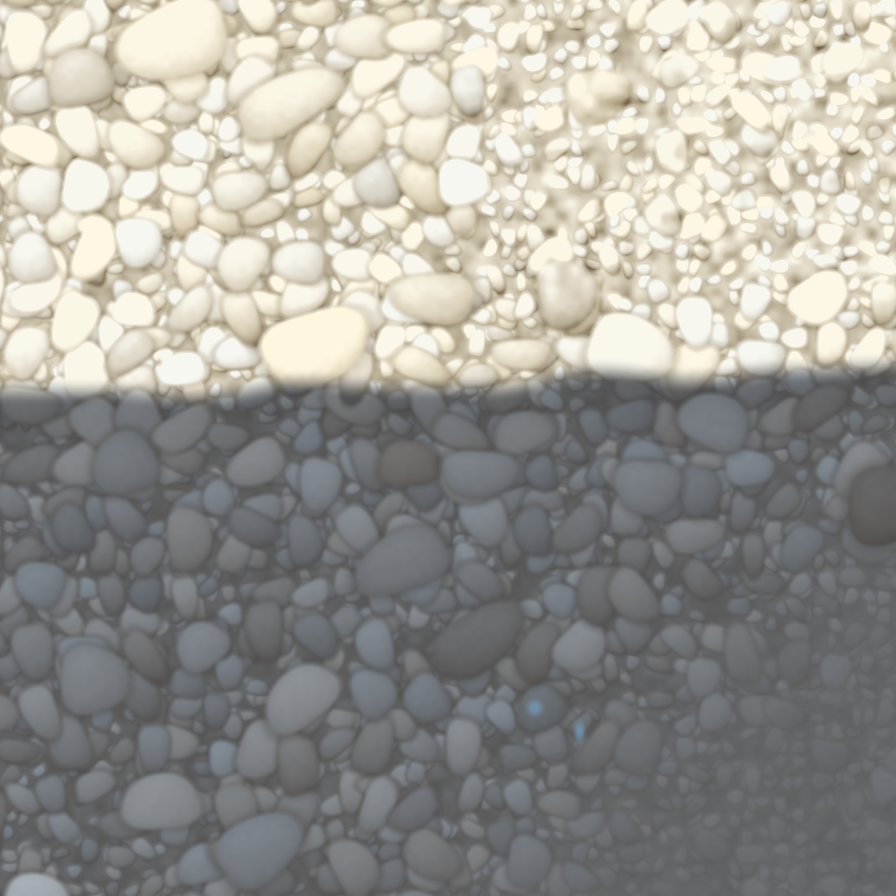
Give the GLSL for this texture, as a WebGL 2 fragment shader.

```glsl
#version 300 es
precision highp float;
// A pebble beach split by a soft shadow edge: sunlit cream stones above, blue-grey below.
// Jittered ellipses are layered from grit to cobbles into a (tone, warmth) surface,
// which is then coloured by a sunlit ramp and a shaded ramp.
uniform vec2 u_resolution;
out vec4 fragColor;

vec3 hash3(vec2 p) {
  vec3 q = fract(p.xyx * vec3(.1031, .1030, .0973));
  q += dot(q, q.yxz + 33.33);
  return fract((q.xxy + q.yzz) * q.zyx);
}

float noise(vec2 p) {
  vec2 i = floor(p), f = fract(p);
  f = f * f * (3. - 2. * f);
  return mix(mix(hash3(i).x, hash3(i + vec2(1, 0)).x, f.x),
             mix(hash3(i + vec2(0, 1)).x, hash3(i + vec2(1, 1)).x, f.x), f.y);
}

// Regions where cobbles give way: sunlit gravel, shaded mud, a gritty corner.
float gravelAt(vec2 p) { return smoothstep(.44, .62, p.x) * smoothstep(.62, .72, p.y); }
float mudAt(vec2 p) { return smoothstep(.84, 1.25, p.x + .5 - p.y) * smoothstep(.55, .4, p.y); }
float finenessAt(vec2 p) {
  return max(max(gravelAt(p), mudAt(p)), smoothstep(.2, .06, p.x * .6 + p.y * 1.4));
}

// Lays one rounded stone over the surface; look = (tone, warmth).
void stone(inout vec2 surface, vec2 p, vec2 centre, vec2 radii, float angle, vec2 look) {
  vec2 offset = p - centre;
  float c = cos(angle), s = sin(angle);
  vec2 q = mat2(c, -s, s, c) * offset / radii;
  float wobble = .07 * sin(3. * atan(q.y, q.x + 1e-5) + 40. * look.x);
  float n = pow(dot(pow(abs(q) + 1e-4, vec2(2.4)), vec2(1)), 1. / 2.4) + wobble * min(1., length(q));
  float size = min(radii.x, radii.y), d = (n - 1.) * size;
  // contact shadow, then the domed face
  surface.x *= 1. - .45 * smoothstep(.35 * size, -.1 * size, d);
  float sun = dot(offset / radii, vec2(-.09, .14));
  float face = look.x + sun - .2 * pow(min(n, 1.), 4.);
  surface = mix(surface, vec2(face, look.y), smoothstep(.0036, -.0036, d));
}

// Scatters one stone per cell; the chance falls where the ground is fine.
void scatter(inout vec2 surface, vec2 p, float scale, float chance, float loss, float seed) {
  vec2 cell = floor(p * scale);
  for (int j = -1; j <= 1; j++)
    for (int i = -1; i <= 1; i++) {
      vec2 id = cell + vec2(i, j);
      vec3 a = hash3(id + seed), b = hash3(id + seed + 71.3);
      vec2 centre = (id + .5 + .55 * (a.xy - .5)) / scale;
      if (a.z > chance - loss * finenessAt(centre)) continue;
      vec2 radii = vec2(.43 + .14 * b.x, .27 + .14 * b.y) / scale;
      stone(surface, p, centre, radii, 3.14 * b.z, vec2(.46 + .42 * fract(b.y * 7.), 1.3 * (b.x - .5)));
    }
}

vec3 sunlit(float t) {
  vec3 c = mix(vec3(.42, .35, .26), vec3(.73, .69, .60), smoothstep(0., .32, t));
  c = mix(c, vec3(.87, .84, .77), smoothstep(.26, .55, t));
  return mix(c, vec3(.98, .97, .92), smoothstep(.5, .8, t));
}

void main() {
  vec2 p = gl_FragCoord.xy / u_resolution;
  float gravel = gravelAt(p), mud = mudAt(p);

  // grit to cobbles
  vec2 surface = vec2(.16 + .26 * noise(p * 80.), .15);
  scatter(surface, p, 52., .5, -.25, 3.);
  scatter(surface, p, 33., .7, .35, 19.);
  scatter(surface, p, 22., .8, .65, 47.);
  scatter(surface, p, 16., .72, .75, 90.);
  surface = mix(surface, vec2(.33 + .12 * noise(p * 40.), .1), .7 * mud);

  // large sunlit cobbles
  stone(surface, p, vec2(.195, .955), vec2(.063, .042), .35, vec2(.68, .5));
  stone(surface, p, vec2(.32, .885), vec2(.062, .03), .5, vec2(.6, .3));
  stone(surface, p, vec2(.09, .912), vec2(.037, .032), .2, vec2(.47, -.1));
  stone(surface, p, vec2(.667, .893), vec2(.036, .03), .3, vec2(.42, .5));
  stone(surface, p, vec2(.632, .672), vec2(.033, .038), .1, vec2(.42, 0));
  stone(surface, p, vec2(.485, .667), vec2(.047, .028), -.1, vec2(.52, .3));
  stone(surface, p, vec2(.703, .61), vec2(.048, .036), -.2, vec2(.76, 0));
  stone(surface, p, vec2(.352, .613), vec2(.06, .04), .35, vec2(.72, .9));

  // large shaded cobbles
  stone(surface, p, vec2(.14, .482), vec2(.036, .035), .4, vec2(.65, -.2));
  stone(surface, p, vec2(.456, .482), vec2(.034, .025), 0., vec2(.46, .9));
  stone(surface, p, vec2(.535, .472), vec2(.042, .026), 0., vec2(.72, -.2));
  stone(surface, p, vec2(.798, .529), vec2(.04, .03), -.4, vec2(.8, -.3));
  stone(surface, p, vec2(.723, .457), vec2(.037, .03), -.1, vec2(.7, -.2));
  stone(surface, p, vec2(.99, .435), vec2(.045, .043), .2, vec2(.3, .5));
  stone(surface, p, vec2(.449, .372), vec2(.054, .033), .4, vec2(.65, -.1));
  stone(surface, p, vec2(.534, .286), vec2(.056, .032), .6, vec2(.42, .2));
  stone(surface, p, vec2(.104, .241), vec2(.038, .038), 0., vec2(.75, -.1));
  stone(surface, p, vec2(.336, .221), vec2(.046, .03), .7, vec2(.95, .3));
  stone(surface, p, vec2(.18, .104), vec2(.044, .031), .1, vec2(.95, .4));
  stone(surface, p, vec2(.289, .052), vec2(.05, .036), .6, vec2(.75, -.4));
  stone(surface, p, vec2(.04, .0), vec2(.036, .024), .0, vec2(1.4, .5));

  // sun, shade and the soft edge between them
  float tone = surface.x + .05 * (noise(p * 140.) - .5);
  float sparkle = gravel * (.1 + .5 * (noise(p * 70.) - .5));
  vec3 light = sunlit(tone * 1.15 + .03 + sparkle) + surface.y * vec3(.02, 0, -.045);
  vec3 shade = mix(vec3(.305, .3, .3), vec3(.535, .56, .585), tone) + surface.y * vec3(.018, 0, -.018);
  float edge = .55 + .03 * p.x + .018 * noise(vec2(p.x * 9., 4.));
  shade *= 1. - .1 * smoothstep(.06, .0, abs(p.y - edge + .02));
  vec3 colour = mix(shade, light, smoothstep(-.016, .016, p.y - edge));

  // two blue glints
  float glint = min(length(p - vec2(.597, .21)), length((p - vec2(.647, .183)) * vec2(1.5, .8)));
  colour = mix(colour, vec3(.45, .62, .75), .7 * smoothstep(.013, .002, glint));
  fragColor = vec4(clamp(colour, 0., 1.), 1);
}
```
